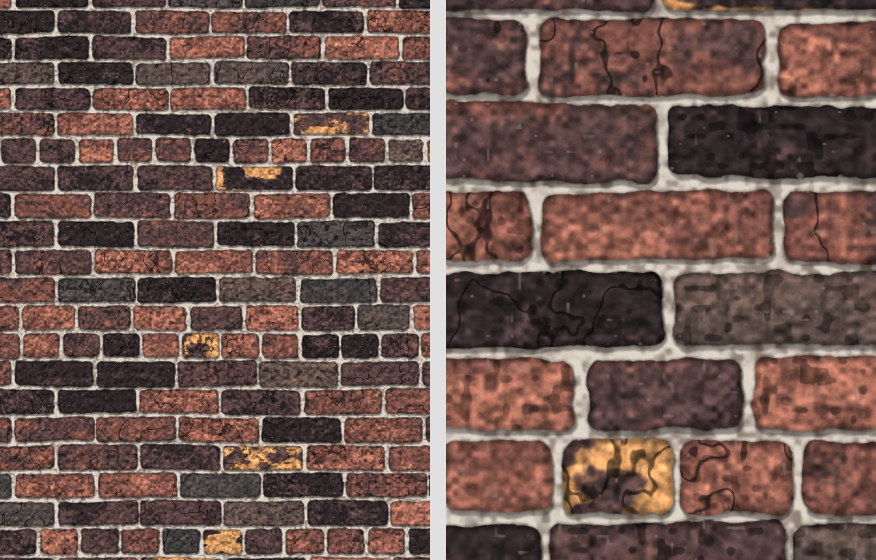
Left, the full canvas; right, a detail of the centre.
Reproduce this texture procedurally as a WebGL 1 fragment shader.

```glsl
precision highp float;
// Weathered brick wall: running bond with a course of headers every seventh row.
// Each brick is a rough rounded box in a row cell; hashes vary its size and tone,
// layered noise adds soot, pits, cracks and gritty pale mortar.

uniform vec2 u_resolution;

// Layout, in canvas heights
const float HEADER_Y = 0.268;      // first header course, measured from the top
const float UPPER_ROW = 0.0457;    // row height above that course
const float LOWER_ROW = 0.0499;    // row height below it
const float PITCH = 0.1374;        // stretcher length with joint, top row
const float PITCH_GROWTH = 0.0006; // added per row downward
const float JOINT = 0.0034;        // mean half joint
const float CORNER = 0.0075;
const float ROUGHNESS = 0.0052;

// Colours
const vec3 SOOT = vec3(0.19, 0.155, 0.16);
const vec3 PLUM = vec3(0.34, 0.255, 0.25);
const vec3 RED = vec3(0.49, 0.315, 0.275);
const vec3 CLAY = vec3(0.67, 0.43, 0.355);
const vec3 SLATE = vec3(0.29, 0.29, 0.28);
const vec3 SPALL = vec3(0.85, 0.61, 0.39);
const vec3 MORTAR = vec3(0.87, 0.83, 0.78);
const vec3 GRIT = vec3(0.56, 0.50, 0.46);

float hash(vec2 p) {
  return fract(sin(dot(p, vec2(127.1, 311.7))) * 43758.5453);
}

float noise(vec2 p) {
  vec2 i = floor(p), f = fract(p);
  f = f * f * (3.0 - 2.0 * f);
  return mix(mix(hash(i), hash(i + vec2(1, 0)), f.x),
             mix(hash(i + vec2(0, 1)), hash(i + vec2(1, 1)), f.x), f.y);
}

float fbm(vec2 p) {
  float sum = 0.0, amp = 0.53;
  for (int i = 0; i < 4; i++) {
    sum += amp * noise(p);
    p = p * 2.03 + 17.3;
    amp *= 0.5;
  }
  return sum;
}

// Signed distance to the brick at p; also returns its cell id
float brickDistance(vec2 p, out vec2 id) {
  float fromTop = 1.0 - p.y + 0.004 * (noise(p * vec2(7.0, 16.0)) - 0.5);
  float d = fromTop - HEADER_Y;
  float height = d < 0.0 ? UPPER_ROW : LOWER_ROW;
  float r = 6.5 + d / height;
  float row = floor(r);
  float odd = mod(row, 2.0);

  float pitch = PITCH + PITCH_GROWTH * row;
  float start = mix(0.023, 0.100, odd);
  if (mod(row, 7.0) == 6.0) {       // headers
    pitch *= 0.49;
    start = mix(0.068, 0.038, odd);
  } else if (row == 12.0) {         // one course of cut bricks
    pitch *= 0.69;
    start = 0.037;
  }
  float c = (p.x - start) / pitch;
  id = vec2(floor(c), row);

  // Uneven insets on the four sides
  vec2 lo = JOINT * (0.65 + 0.7 * vec2(hash(id + 3.1), hash(id + 5.7)));
  vec2 hi = JOINT * (0.65 + 0.7 * vec2(hash(id + 8.3), hash(id + 9.9)));
  vec2 size = vec2(pitch, height);
  vec2 q = vec2(fract(c), fract(r)) * size - 0.5 * (size + lo - hi);
  q.y += q.x * 0.035 * (hash(id + 2.2) - 0.5);
  vec2 e = abs(q) - 0.5 * (size - lo - hi) + CORNER;
  return length(max(e, 0.0)) + min(max(e.x, e.y), 0.0) - CORNER;
}

vec3 brickColor(vec2 p, vec2 id, float grain) {
  vec2 local = p + 3.7 * vec2(hash(id + 1.3), hash(id + 6.1));
  float blotch = fbm(local * vec2(30.0, 42.0));
  float tone = hash(id) + 0.65 * (blotch - 0.5) + 0.18 * (grain - 0.5);
  vec3 color = mix(SOOT, PLUM, smoothstep(0.14, 0.40, tone));
  color = mix(color, RED, smoothstep(0.48, 0.72, tone));
  color = mix(color, CLAY, smoothstep(0.74, 1.02, tone));
  color = mix(color, SLATE, 0.65 * step(0.90, hash(id + 4.4)));

  // Broken faces, dark pits and hairline cracks
  float broken = step(0.955, hash(id + 7.7));
  color = mix(color, SPALL, broken * smoothstep(0.42, 0.52, blotch));
  float pits = smoothstep(0.63, 0.80, noise(local * 170.0));
  color *= 1.0 - 0.42 * pits * hash(id + 11.0);
  float vein = abs(fbm(local * vec2(24.0, 17.0) + 40.0) - 0.5);
  color *= 1.0 - 0.5 * step(0.62, hash(id + 12.0)) * (1.0 - smoothstep(0.004, 0.018, vein));
  return color;
}

void main() {
  vec2 p = gl_FragCoord.xy / u_resolution.y;
  float px = 1.0 / u_resolution.y;
  vec2 id, above;
  float rough = ROUGHNESS * (fbm(p * 75.0) - 0.5);
  float d = brickDistance(p, id) + rough;
  float shade = brickDistance(p + vec2(-0.001, 0.0032), above) + rough;
  float grain = noise(p * 260.0);
  float relief = fbm(p * 110.0) - fbm(p * 110.0 + vec2(-0.2, 0.45));

  // Mortar: sandy, shaded just below each brick
  vec3 mortar = mix(GRIT, MORTAR, smoothstep(0.18, 0.62, 0.55 * fbm(p * 95.0) + 0.45 * grain));
  mortar *= 1.0 - 0.36 * (1.0 - smoothstep(-0.001, 0.0015, shade));
  mortar *= 1.0 - 0.22 * (1.0 - smoothstep(0.0, 0.002, d));

  // Brick: grain, relief, darkened rim and flecks of lime
  vec3 brick = brickColor(p, id, grain);
  brick *= 0.80 + 0.42 * grain + 0.9 * relief;
  brick *= 0.68 + 0.32 * smoothstep(0.0, 0.005, -d);
  brick = mix(brick, GRIT, 0.55 * smoothstep(0.87, 0.97, noise(p * 210.0 + 9.0)));

  gl_FragColor = vec4(mix(brick, mortar, smoothstep(-px, px, d)), 1.0);
}
```
